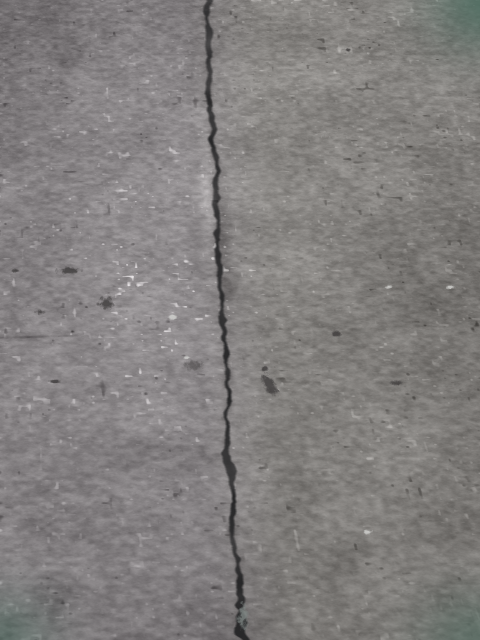
A WebGL 2 fragment shader for this texture:

```glsl
#version 300 es
precision highp float;
// Weathered concrete slab split by a jagged, nearly vertical crack.
// Layered value noise makes the mottling and grain; a tapered polyline makes
// the crack; short lists of ellipses hold the stains and pale chips.
uniform vec2 u_resolution;
out vec4 fragColor;

#define LEFT_TONE vec3(0.515, 0.500, 0.507)
#define RIGHT_TONE vec3(0.507, 0.497, 0.485)
#define CORNER_TONE vec3(0.29, 0.42, 0.37)
#define CRACK_TONE vec3(0.15, 0.15, 0.155)
#define STAIN_TONE vec3(0.24, 0.23, 0.23)
#define CHIP_TONE vec3(0.80, 0.80, 0.79)
#define MOTTLE 0.13
#define GRAIN 0.19
#define JAGGEDNESS 0.009

// Crack nodes from top to bottom: x, y, half width.
const vec3 CRACK[14] = vec3[14](
  vec3(.3255, 1.0, .0030), vec3(.3255, .896, .0030), vec3(.332, .792, .0030),
  vec3(.337, .740, .0024), vec3(.340, .648, .0036), vec3(.344, .557, .0024),
  vec3(.348, .492, .0046), vec3(.357, .414, .0020), vec3(.3555, .336, .0014),
  vec3(.3555, .284, .0056), vec3(.363, .232, .0026), vec3(.363, .167, .0022),
  vec3(.374, .100, .0034), vec3(.379, .0, .0070));

// Stains and chips: centre, then radii.
const vec4 STAINS[12] = vec4[12](
  vec4(.108, .577, .016, .006), vec4(.167, .527, .013, .009),
  vec4(.421, .399, .010, .018), vec4(.303, .429, .016, .008),
  vec4(.063, .512, .007, .004), vec4(.525, .479, .007, .005),
  vec4(.085, .404, .009, .003), vec4(.024, .577, .005, .003),
  vec4(.113, .482, .004, .003), vec4(.543, .922, .004, .003),
  vec4(.619, .401, .010, .004), vec4(.414, .424, .006, .005));
const vec4 CHIPS[5] = vec4[5](
  vec4(.270, .505, .006, .004), vec4(.607, .552, .006, .003),
  vec4(.704, .551, .006, .003), vec4(.575, .169, .006, .004),
  vec4(.292, .441, .005, .003));

float hash(vec2 p) {
  vec3 q = fract(p.xyx * 0.1031);
  q += dot(q, q.yzx + 33.33);
  return fract((q.x + q.y) * q.z);
}

float noise(vec2 p) {
  vec2 i = floor(p), f = fract(p);
  f = f * f * (3.0 - 2.0 * f);
  return mix(mix(hash(i), hash(i + vec2(1, 0)), f.x),
             mix(hash(i + vec2(0, 1)), hash(i + vec2(1, 1)), f.x), f.y);
}

float fbm(vec2 p) {
  float sum = 0.0, amp = 0.5;
  for (int i = 0; i < 4; i++) {
    sum += amp * noise(p);
    p = mat2(1.6, 1.2, -1.2, 1.6) * p + 7.3;
    amp *= 0.5;
  }
  return sum / 0.9375;
}

// Soft elliptical spot, 1 at its centre.
float glow(vec2 p, vec2 centre, vec2 radius) {
  vec2 d = (p - centre) / radius;
  return exp(-dot(d, d));
}

// Ellipse with a ragged, soft rim.
float spot(vec2 p, vec4 e) {
  float d = length((p - e.xy) / e.zw) + 1.3 * (fbm(p * 170.0) - 0.5);
  return 1.0 - smoothstep(0.35, 1.25, d);
}

void main() {
  vec2 p = gl_FragCoord.xy / u_resolution * vec2(0.75, 1.0);
  float aa = 1.0 / u_resolution.y;

  // Crack position and width at this height
  vec3 node = CRACK[0];
  for (int i = 0; i < 13; i++) {
    float t = (CRACK[i].y - p.y) / (CRACK[i].y - CRACK[i + 1].y);
    node = mix(node, CRACK[i + 1], clamp(t, 0.0, 1.0));
  }
  float jag = (fbm(vec2(p.y * 60.0, 3.0)) - 0.5) * JAGGEDNESS;
  float side = p.x - node.x - jag;
  float width = node.z * (0.15 + 1.5 * noise(vec2(p.y * 110.0, step(0.0, side) * 9.0)));

  // Slab tone and broad light
  vec3 col = mix(LEFT_TONE, RIGHT_TONE, smoothstep(-0.06, 0.10, side));
  col += 0.045 * glow(p, vec2(0.25, 0.62), vec2(0.20, 0.28));
  col += 0.030 * glow(p, vec2(0.48, 0.80), vec2(0.17, 0.24));
  col -= 0.070 * glow(p, vec2(0.0, 1.0), vec2(0.24, 0.20));
  col -= 0.055 * glow(p, vec2(0.28, -0.02), vec2(0.50, 0.16));
  col -= 0.050 * glow(p, vec2(0.65, 0.50), vec2(0.07, 0.10));
  col -= 0.045 * glow(p, vec2(0.76, 0.40), vec2(0.08, 0.40));
  col -= 0.060 * glow(p, vec2(0.10, 0.905), vec2(0.018, 0.012));

  // Mottling, streaky grain and scattered grit, finer towards the far end
  vec2 g = p * mix(0.85, 1.25, p.y);
  col += MOTTLE * (fbm(p * vec2(13.0, 17.0)) - 0.5);
  col += GRAIN * (fbm(g * vec2(85.0, 150.0)) - 0.5);
  float worn = glow(p, vec2(0.23, 0.55), vec2(0.17, 0.22));
  float grit = noise(g * vec2(130.0, 165.0) + 31.0) * (0.6 + 0.4 * noise(g * 40.0));
  col += (0.12 + 0.20 * worn) * smoothstep(0.66, 0.95, grit);
  col -= 0.16 * smoothstep(0.70, 0.95, noise(g * vec2(105.0, 140.0) + 77.0) * (0.5 + 0.5 * noise(g * 31.0 + 9.0)));

  // Tinted corners
  float corner = 0.85 * glow(p, vec2(0.77, 1.0), vec2(0.09, 0.075))
               + 0.5 * glow(p, vec2(0.0, 0.0), vec2(0.08, 0.07))
               + 0.5 * glow(p, vec2(0.75, 0.0), vec2(0.09, 0.07));
  col = mix(col, CORNER_TONE, corner);

  // Scratch, stains and chips
  float scratch = exp(-pow((p.y - 0.472 - 0.03 * p.x) / 0.002, 2.0)) * (1.0 - smoothstep(0.09, 0.17, p.x));
  col -= 0.16 * scratch * noise(p * vec2(60.0, 20.0));
  for (int i = 0; i < 12; i++) {
    vec4 e = STAINS[i];
    vec2 q = p;
    if (i == 2) q.x += 0.5 * (p.y - e.y);
    col = mix(col, STAIN_TONE, (i == 3 ? 0.5 : 0.8) * spot(q, e));
  }
  for (int i = 0; i < 5; i++) col = mix(col, CHIP_TONE, 0.9 * spot(p, CHIPS[i]));

  // Crumbled rim, dark seepage and the crack itself
  float rim = glow(vec2(side, p.y), vec2(-0.014, 0.69), vec2(0.012, 0.075));
  col += 0.16 * rim * fbm(p * 90.0);
  col -= 0.20 * glow(p, vec2(0.362, 0.553), vec2(0.013, 0.020)) * fbm(p * 80.0);
  col -= 0.10 * glow(vec2(side, p.y), vec2(0.007, 0.62), vec2(0.012, 0.09));
  col -= 0.13 * exp(-pow(side / 0.006, 2.0)) * noise(p * 70.0);
  float gap = 1.0 - smoothstep(-0.0015, aa + 0.0024, abs(side) - width);
  col = mix(col, CRACK_TONE, gap * (0.65 + 0.35 * noise(vec2(p.y * 45.0, 2.0))));
  col = mix(col, vec3(0.50, 0.53, 0.52), 0.8 * spot(p, vec4(0.379, 0.037, 0.008, 0.020)));

  fragColor = vec4(clamp(col, 0.0, 1.0), 1.0);
}
```
